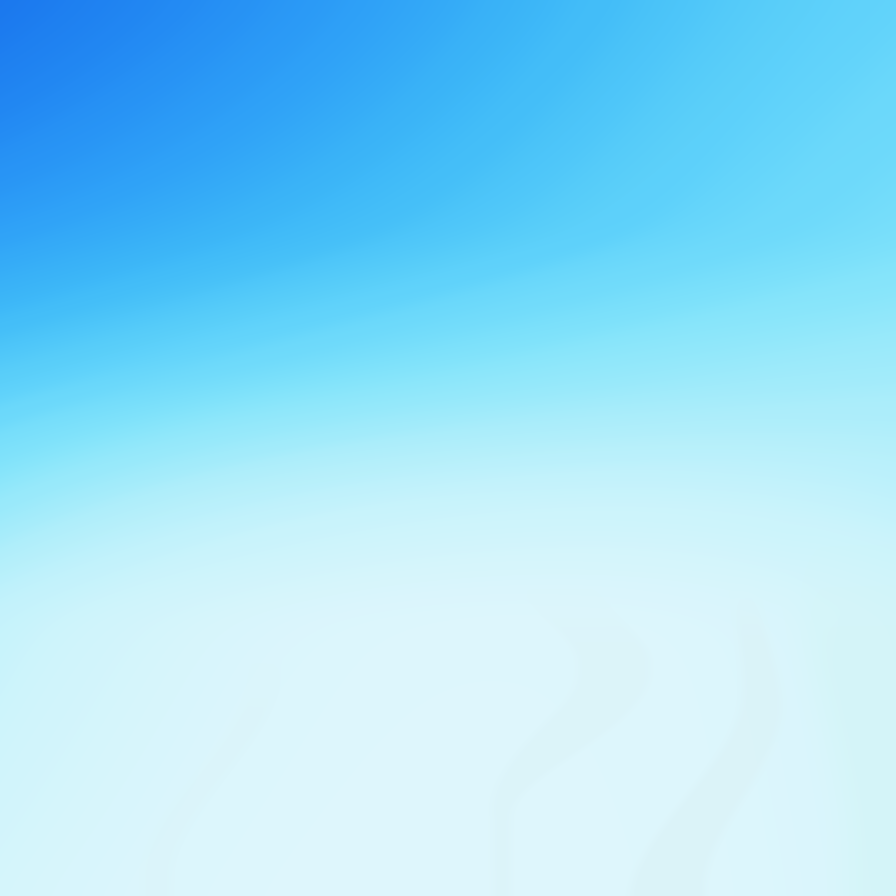
A WebGL 1 fragment shader for this background:

```glsl
precision highp float;
// Soft sky-like gradient, from deep blue at the upper left to pale ice below.
// Curved level lines give a warped depth, which indexes a smooth colour ramp;
// faint streaks and winding pale ribbons add the fine detail.

uniform vec2 u_resolution;

const vec3 DEEP_BLUE = vec3(0.10, 0.46, 0.93);
const vec3 BLUE      = vec3(0.13, 0.53, 0.95);
const vec3 AZURE     = vec3(0.18, 0.63, 0.97);
const vec3 SKY       = vec3(0.24, 0.73, 0.97);
const vec3 CYAN      = vec3(0.36, 0.82, 0.98);
const vec3 AQUA      = vec3(0.52, 0.90, 0.98);
const vec3 PALE_AQUA = vec3(0.67, 0.93, 0.98);
const vec3 MIST      = vec3(0.79, 0.955, 0.985);
const vec3 ICE       = vec3(0.875, 0.965, 0.987);
const vec3 RIBBON    = vec3(0.855, 0.948, 0.967);
const vec3 MINT      = vec3(0.825, 0.957, 0.963);

const float RAMP_SOFTNESS = 0.025;
const float STREAK_AMOUNT = 0.007;
const float RIBBON_AMOUNT = 0.65;
const float RIBBON_EDGE   = 0.007;
const float MINT_AMOUNT   = 0.6;

float hash(vec2 p) {
  return fract(sin(dot(p, vec2(127.1, 311.7))) * 43758.545);
}

float noise(vec2 p) {
  vec2 i = floor(p);
  vec2 f = fract(p);
  f = f * f * (3.0 - 2.0 * f);
  return mix(mix(hash(i), hash(i + vec2(1.0, 0.0)), f.x),
             mix(hash(i + vec2(0.0, 1.0)), hash(i + vec2(1.0, 1.0)), f.x), f.y);
}

// Smooth version of max(z, 0).
float softRamp(float z) {
  return 0.5 * (z + sqrt(z * z + RAMP_SOFTNESS * RAMP_SOFTNESS));
}

// Rises from 0 to 1 between a and b, with rounded corners.
float segment(float t, float a, float b) {
  return (softRamp(t - a) - softRamp(t - b)) / (b - a);
}

// Colour depth along a level line: start + slope * x + bend * x * x.
float curve(float x, float start, float slope, float bend) {
  return start + x * (slope + bend * x);
}

// Blends the level curves from the top edge (down = 0) to the bottom.
float warpedDepth(float x, float down) {
  float top   = curve(x, 0.00, 0.72, -0.28);
  float high  = curve(x, 0.26, 0.29, -0.06);
  float mid   = curve(x, 0.43, 0.26, -0.10);
  float low   = curve(x, 0.56, 0.43, -0.32);
  float lower = curve(x, 0.69, 0.44, -0.375);
  float base  = curve(x, 0.76, 0.28, -0.27);
  return top + (high - top) * segment(down, 0.0, 0.26)
             + (mid - high) * segment(down, 0.26, 0.43)
             + (low - mid) * segment(down, 0.43, 0.56)
             + (lower - low) * segment(down, 0.56, 0.69)
             + (base - lower) * segment(down, 0.69, 1.0);
}

vec3 skyRamp(float t) {
  return DEEP_BLUE + (BLUE - DEEP_BLUE) * segment(t, 0.0, 0.13)
       + (AZURE - BLUE) * segment(t, 0.13, 0.26)
       + (SKY - AZURE) * segment(t, 0.26, 0.35)
       + (CYAN - SKY) * segment(t, 0.35, 0.43)
       + (AQUA - CYAN) * segment(t, 0.43, 0.52)
       + (PALE_AQUA - AQUA) * segment(t, 0.52, 0.60)
       + (MIST - PALE_AQUA) * segment(t, 0.60, 0.69)
       + (ICE - MIST) * segment(t, 0.69, 0.81);
}

// Soft vertical band that fades out above the height "end".
float ribbon(vec2 p, float center, float halfWidth, float end) {
  float side = abs(p.x - center) - halfWidth;
  float band = 1.0 - smoothstep(-RIBBON_EDGE, RIBBON_EDGE, side);
  return band * (1.0 - smoothstep(end - 0.08, end, p.y));
}

void main() {
  vec2 uv = gl_FragCoord.xy / u_resolution;
  float depth = warpedDepth(uv.x, 1.0 - uv.y);

  // Fine streaks that follow the level lines
  float streak = noise(vec2(uv.x * 3.0, depth * 70.0 + uv.x * 2.0)) - 0.5;
  vec3 color = skyRamp(depth + STREAK_AMOUNT * streak);

  // Mint haze in the lower right
  float hazeEdge = 0.94 - 0.05 * smoothstep(0.05, 0.35, uv.y);
  float haze = smoothstep(hazeEdge - 0.02, hazeEdge + 0.03, uv.x)
             * (1.0 - smoothstep(0.25, 0.45, uv.y));
  color = mix(color, MINT, MINT_AMOUNT * haze);

  // Winding ribbons in the pale area
  float rightPath = 0.745 + 0.105 * smoothstep(0.0, 0.22, uv.y)
                  - 0.02 * smoothstep(0.22, 0.36, uv.y);
  float midPath = 0.56 + 0.125 * smoothstep(0.09, 0.25, uv.y)
                - 0.06 * smoothstep(0.26, 0.35, uv.y);
  float leftPath = 0.175 + 0.12 * smoothstep(0.02, 0.25, uv.y);
  float ribbons = ribbon(uv, rightPath, 0.042 - 0.09 * uv.y, 0.36);
  ribbons += 0.7 * ribbon(uv, midPath, 0.01 + 0.03 * smoothstep(0.08, 0.2, uv.y), 0.35);
  ribbons += 0.5 * ribbon(uv, leftPath, 0.015, 0.27);
  color = mix(color, RIBBON, RIBBON_AMOUNT * min(ribbons, 1.0));

  gl_FragColor = vec4(color, 1.0);
}
```
